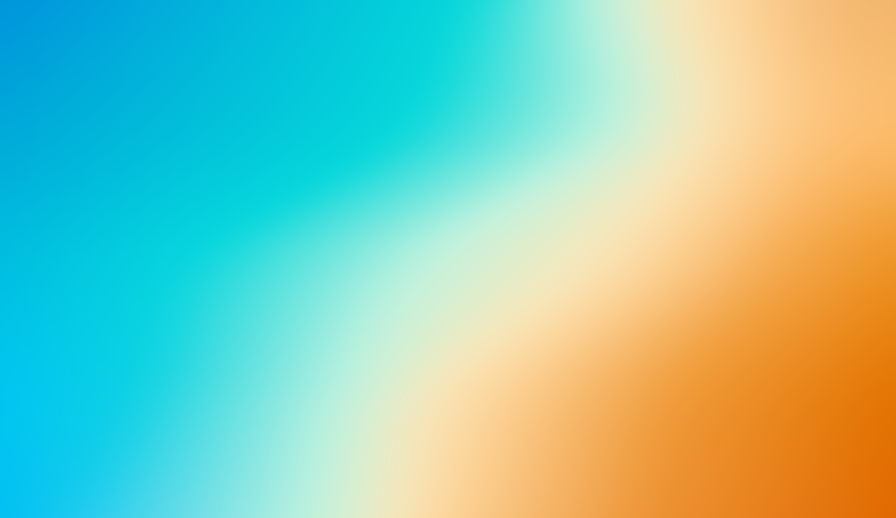
Give the GLSL for this background, as a WebGL 1 fragment shader.

```glsl
precision highp float;
// A soft colour field running from blue water through mint to orange sand.
// Each colour band follows a smooth curve down the canvas; along every row
// the bands are joined by a piecewise linear ramp with rounded corners.

uniform vec2 u_resolution;

// Width over which the ramp rounds off at a band.
const float SOFTNESS = 0.04;

// Band positions across the canvas, at five even heights from top to bottom.
// Inner bands: turquoise, mint, cream.
const vec3 INNER_0 = vec3(0.520, 0.675, 0.755);
const vec3 INNER_1 = vec3(0.440, 0.680, 0.770);
const vec3 INNER_2 = vec3(0.220, 0.480, 0.650);
const vec3 INNER_3 = vec3(0.155, 0.390, 0.485);
const vec3 INNER_4 = vec3(0.080, 0.350, 0.440);
// Outer bands: peach, amber, right edge.
const vec3 OUTER_0 = vec3(0.83, 0.92, 1.0);
const vec3 OUTER_1 = vec3(0.84, 0.92, 1.0);
const vec3 OUTER_2 = vec3(0.735, 0.87, 1.0);
const vec3 OUTER_3 = vec3(0.565, 0.76, 1.0);
const vec3 OUTER_4 = vec3(0.50, 0.72, 1.0);

// Left edge, from top to bottom.
const vec3 WATER_0 = vec3(0.0, 0.58, 0.86);
const vec3 WATER_1 = vec3(0.0, 0.66, 0.85);
const vec3 WATER_2 = vec3(0.0, 0.74, 0.88);
const vec3 WATER_3 = vec3(0.0, 0.77, 0.94);
const vec3 WATER_4 = vec3(0.0, 0.75, 0.95);
// Amber band, from top to bottom.
const vec3 AMBER_0 = vec3(0.96, 0.74, 0.47);
const vec3 AMBER_1 = vec3(0.99, 0.76, 0.47);
const vec3 AMBER_2 = vec3(0.96, 0.67, 0.32);
const vec3 AMBER_3 = vec3(0.94, 0.61, 0.23);
const vec3 AMBER_4 = vec3(0.93, 0.58, 0.21);
// Right edge, from top to bottom.
const vec3 SAND_0 = vec3(0.95, 0.71, 0.42);
const vec3 SAND_1 = vec3(0.98, 0.73, 0.41);
const vec3 SAND_2 = vec3(0.93, 0.58, 0.15);
const vec3 SAND_3 = vec3(0.89, 0.46, 0.01);
const vec3 SAND_4 = vec3(0.88, 0.41, 0.0);
// Bands whose colour barely changes with height.
const vec3 TURQUOISE_TOP = vec3(0.02, 0.845, 0.855);
const vec3 TURQUOISE_BOTTOM = vec3(0.10, 0.79, 0.94);
const vec3 MINT = vec3(0.76, 0.95, 0.87);
const vec3 CREAM = vec3(0.97, 0.91, 0.74);
const vec3 PEACH = vec3(0.99, 0.83, 0.60);

// Catmull-Rom weight at distance d from a knot.
float knotWeight(float d) {
  d = abs(d);
  if (d < 1.0) return (1.5 * d - 2.5) * d * d + 1.0;
  if (d < 2.0) return ((2.5 - 0.5 * d) * d - 4.0) * d + 2.0;
  return 0.0;
}

// Smooth curve through five even knots, extended straight past both ends.
vec3 spline(vec3 a, vec3 b, vec3 c, vec3 d, vec3 e, float t) {
  float s = 4.0 * t;
  return (2.0 * a - b) * knotWeight(s + 1.0)
    + a * knotWeight(s) + b * knotWeight(s - 1.0)
    + c * knotWeight(s - 2.0) + d * knotWeight(s - 3.0)
    + e * knotWeight(s - 4.0) + (2.0 * e - d) * knotWeight(s - 5.0);
}

// max(d, 0) with a rounded corner.
float softRamp(float d) {
  float h = max(SOFTNESS - abs(d), 0.0);
  return max(d, 0.0) + h * h / (4.0 * SOFTNESS);
}

// Colour change between two bands, eased in and out at their positions.
vec3 rampSegment(vec3 from, vec3 to, float start, float end, float x) {
  float run = softRamp(x - start) - softRamp(x - end);
  return (to - from) * run / (end - start);
}

void main() {
  vec2 uv = gl_FragCoord.xy / u_resolution;
  float x = uv.x;
  float down = 1.0 - uv.y;

  // Band positions and colours on this row
  vec3 inner = spline(INNER_0, INNER_1, INNER_2, INNER_3, INNER_4, down);
  vec3 outer = spline(OUTER_0, OUTER_1, OUTER_2, OUTER_3, OUTER_4, down);
  vec3 water = spline(WATER_0, WATER_1, WATER_2, WATER_3, WATER_4, down);
  vec3 amber = spline(AMBER_0, AMBER_1, AMBER_2, AMBER_3, AMBER_4, down);
  vec3 sand = spline(SAND_0, SAND_1, SAND_2, SAND_3, SAND_4, down);
  vec3 turquoise = mix(TURQUOISE_TOP, TURQUOISE_BOTTOM, down * down * down);

  // Ramp from the left edge to the right
  vec3 color = water;
  color += rampSegment(water, turquoise, 0.0, inner.x, x);
  color += rampSegment(turquoise, MINT, inner.x, inner.y, x);
  color += rampSegment(MINT, CREAM, inner.y, inner.z, x);
  color += rampSegment(CREAM, PEACH, inner.z, outer.x, x);
  color += rampSegment(PEACH, amber, outer.x, outer.y, x);
  color += rampSegment(amber, sand, outer.y, outer.z, x);

  gl_FragColor = vec4(clamp(color, 0.0, 1.0), 1.0);
}
```
